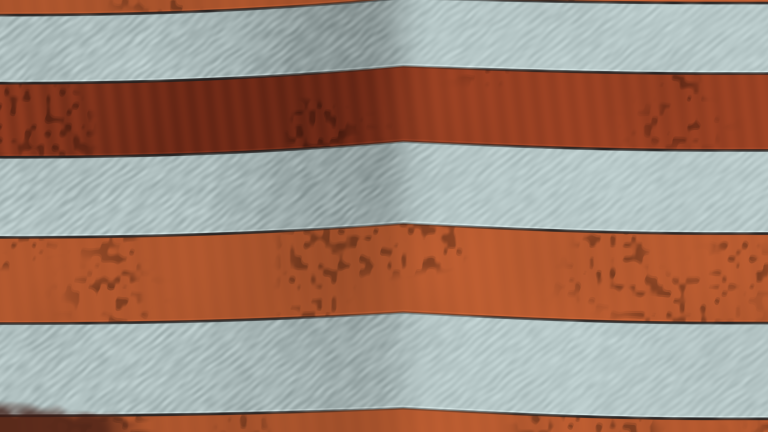
A WebGL 2 fragment shader for this pattern:

```glsl
#version 300 es
precision highp float;
// Pale twill and rust cloth stripes, bent over one soft vertical fold.
// Six curved edges from a quadratic spacing split the canvas into seven bands;
// weave, ribs, pits and stains come from value noise and sine waves.
uniform vec2 u_resolution;
out vec4 outColor;

const int EDGE_COUNT = 6;
const float FOLD_X = 0.525;
// Edge depth from the top: start, step and growth per edge
const vec3 LEFT_EDGES = vec3(0.035, 0.1505, 0.0070);
const vec3 FOLD_EDGES = vec3(-0.005, 0.1505, 0.0079);
const vec3 RIGHT_EDGES = vec3(0.007, 0.1560, 0.0073);
const float LINE_WIDTH = 0.0032;
const float LIP_WIDTH = 0.0042;
const float TWILL_PERIOD = 0.0155;
const float RIB_PERIOD = 0.042;
const float PIT_SCALE = 62.0;
const vec3 PALE = vec3(0.705, 0.770, 0.770);
const vec3 ORANGE = vec3(0.710, 0.350, 0.185);
const vec3 RUST = vec3(0.610, 0.260, 0.140);
const vec3 DEEP_RUST = vec3(0.415, 0.155, 0.085);
const vec3 LINE_COLOR = vec3(0.13, 0.12, 0.12);
const vec3 STAIN = vec3(0.25, 0.11, 0.08);
// Centres of heavy wear, as x and depth
const vec2 WORN[4] = vec2[4](vec2(0.88, 0.295), vec2(0.79, 0.65),
                             vec2(0.97, 0.63), vec2(0.14, 0.68));

float hash(vec2 p) {
  vec3 q = fract(vec3(p.xyx) * 0.1031);
  q += dot(q, q.yzx + 33.33);
  return fract((q.x + q.y) * q.z);
}

float noise(vec2 p) {
  vec2 i = floor(p), f = fract(p);
  f = f * f * (3.0 - 2.0 * f);
  return mix(mix(hash(i), hash(i + vec2(1, 0)), f.x),
             mix(hash(i + vec2(0, 1)), hash(i + vec2(1, 1)), f.x), f.y);
}

// Depth of edge k, rising to the fold and dropping off behind it
float edgeDepth(float k, float x) {
  vec3 powers = vec3(1.0, k, k * k);
  float rise = 1.0 - pow(min(x / FOLD_X, 1.0), 2.2);
  float s = clamp((x - FOLD_X) / (1.0 - FOLD_X), 0.0, 1.0);
  float fall = sin(1.5708 * min(s * 1.15, 1.0));
  return dot(FOLD_EDGES, powers) + rise * dot(LEFT_EDGES - FOLD_EDGES, powers)
       + fall * dot(RIGHT_EDGES - FOLD_EDGES, powers);
}

float twill(vec2 p) {
  float across = dot(p, vec2(-0.62, 0.78)), along = dot(p, vec2(0.78, 0.62));
  float wobble = 2.6 * noise(p * 28.0);
  float wave = sin(across * 6.28318 / TWILL_PERIOD + wobble);
  float streak = noise(vec2(across * 130.0, along * 38.0)) - 0.5;
  float patches = 0.25 + noise(p * 33.0 + 7.0);
  return wave * patches * 0.6 + streak * 1.3;
}

float pits(vec2 p) {
  return smoothstep(0.58, 0.80, noise(p * PIT_SCALE));
}

void main() {
  vec2 uv = gl_FragCoord.xy / u_resolution;
  vec2 p = gl_FragCoord.xy / u_resolution.y;
  float x = uv.x, depth = 1.0 - uv.y;
  float aa = 0.8 / u_resolution.y;

  // Bands, edge lines and lit lips
  float pale = 0.0, dark = 0.0, line = 0.0, lip = 0.0;
  for (int k = 0; k < EDGE_COUNT; k++) {
    float d = depth - edgeDepth(float(k), x);
    float below = smoothstep(-aa, aa, d);
    pale = mix(pale, float((k + 1) % 2), below);
    dark = mix(dark, k == 1 ? 1.0 : 0.0, below);
    line = max(line, 1.0 - smoothstep(0.0, aa * 2.0, abs(d) - LINE_WIDTH * 0.4));
    lip = max(lip, 1.0 - smoothstep(0.0, LIP_WIDTH, abs(d + LIP_WIDTH)));
  }

  // Fold shading, strongest on its left and toward the top
  float crease = smoothstep(0.18, 0.50, x) * (1.0 - smoothstep(0.49, 0.56, x));
  float rightSide = smoothstep(0.46, 0.58, x);
  float cloud = noise(p * vec2(9.0, 5.0)) - 0.5;

  // Pale twill
  float weave = twill(p) * mix(0.062, 0.042, rightSide);
  vec3 paleCloth = PALE * (0.97 + 0.04 * rightSide + 0.04 * cloud
                 - crease * mix(0.23, 0.09, depth)) + weave;

  // Rust cloth with slanted ribs
  float rib = sin((p.x + 0.12 * p.y) * 6.28318 / RIB_PERIOD);
  float warm = max(0.6 * (1.0 - smoothstep(0.0, 0.26, x)), rightSide * 0.9);
  vec3 rustCloth = mix(ORANGE * (0.96 + 0.05 * rightSide - 0.07 * crease),
                       mix(DEEP_RUST, RUST, warm), dark);
  rustCloth *= 1.0 + rib * mix(0.012, 0.06 - 0.03 * rightSide, dark) + 0.07 * cloud;

  // Pits gathered in worn clusters, with a lit lower rim
  float wear = 0.75 * smoothstep(0.60, 0.82, noise(p * 7.0 + 3.0));
  for (int i = 0; i < WORN.length(); i++) {
    vec2 offset = (vec2(x, depth) - WORN[i]) / vec2(0.045, 0.045);
    wear = max(wear, exp(-dot(offset, offset)));
  }
  float pit = pits(p);
  float relief = pit - pits(p + vec2(0.002, 0.005));
  rustCloth *= 1.0 - wear * (0.38 * pit - 0.22 * relief);

  // Assemble, then draw lips and broken dark lines
  vec3 color = mix(rustCloth, paleCloth, pale);
  color += lip * mix(vec3(0.06, 0.03, 0.02), vec3(0.10), pale);
  float lineStrength = mix(0.45, 0.95, smoothstep(0.02, 0.22, abs(x - FOLD_X)));
  lineStrength *= 0.7 + 0.3 * noise(vec2(p.x * 25.0, depth * 6.0));
  color = mix(color, LINE_COLOR, line * lineStrength);

  // Soft stain in the lower left corner
  float ragged = 0.025 * noise(p * 30.0);
  float stain = smoothstep(0.945, 0.975, depth - 0.15 * x + ragged)
              * (1.0 - smoothstep(0.14, 0.21, x + ragged));
  color = mix(color, STAIN, 0.75 * stain);
  outColor = vec4(clamp(color, 0.0, 1.0), 1.0);
}
```
